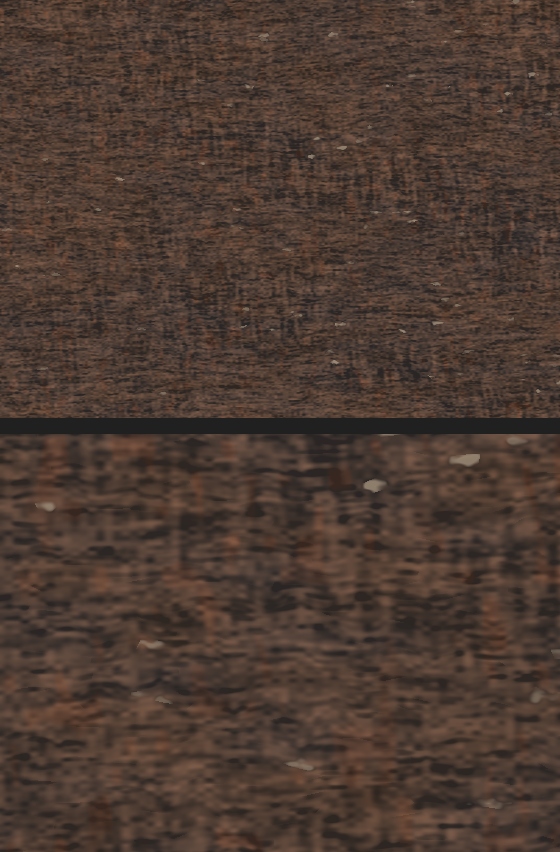
Top, the full canvas; bottom, a detail of the centre.
This texture is drawn by a Shadertoy shader. Its source:

```glsl
const vec3 DARK_BROWN  = vec3(0.168, 0.146, 0.136);
const vec3 LIGHT_BROWN = vec3(0.436, 0.326, 0.266);
const vec3 RUST_SHIFT  = vec3(0.050, 0.004, -0.014);
const vec3 WARM_SHIFT  = vec3(0.020, -0.003, -0.024);
const vec3 FLECK_COLOR = vec3(0.62, 0.55, 0.47);

// Feature densities per canvas height, across and up
const vec2 FIBRE_SCALE  = vec2(30.0, 205.0);
const vec2 GRIT_SCALE   = vec2(150.0, 270.0);
const vec2 STREAK_SCALE = vec2(9.0, 75.0);
const vec2 CLOUD_SCALE  = vec2(1.6, 5.0);
const vec2 SAW_SCALE    = vec2(115.0, 23.0);
const vec2 PATCH_SCALE  = vec2(3.2, 9.0);
const vec2 RUST_SCALE   = vec2(75.0, 38.0);
const vec2 PORE_SCALE   = vec2(27.0, 130.0);
const vec2 FLECK_SCALE  = vec2(36.0, 105.0);

const float FIBRE_DEPTH  = 0.58;
const float GRIT_DEPTH   = 0.58;
const float STREAK_DEPTH = 0.26;
const float CLOUD_DEPTH  = 0.17;
const float SAW_DEPTH    = 0.66;
const float PORE_DEPTH   = 0.34;
const float FLECK_SHARE  = 0.035;
const float BASE_TONE    = 0.55;

float hash(vec2 p) {
    vec3 q = fract(vec3(p.xyx) * 0.1031);
    q += dot(q, q.yzx + 33.33);
    return fract((q.x + q.y) * q.z);
}

// Value noise centred on zero
float grain(vec2 p) {
    vec2 cell = floor(p);
    vec2 f = fract(p);
    f = f * f * (3.0 - 2.0 * f);
    float low  = mix(hash(cell), hash(cell + vec2(1, 0)), f.x);
    float high = mix(hash(cell + vec2(0, 1)), hash(cell + vec2(1, 1)), f.x);
    return mix(low, high, f.y) - 0.5;
}

// Cellular noise: distance to the nearest seed and that seed's random value
vec2 cellular(vec2 p) {
    vec2 cell = floor(p);
    vec2 nearest = vec2(9.0, 0.0);
    for (int y = -1; y <= 1; y++) {
        for (int x = -1; x <= 1; x++) {
            vec2 id = cell + vec2(x, y);
            vec2 seed = id + vec2(hash(id + 17.3), hash(id + 71.9));
            float d = length(p - seed);
            if (d < nearest.x) nearest = vec2(d, hash(id + 131.7));
        }
    }
    return nearest;
}

// Layered sines and a little noise bend the grain
vec2 bendGrain(vec2 p) {
    p.y += 0.006 * sin(3.1 * p.x + 1.0) + 0.002 * sin(11.0 * p.x + 9.0 * p.y);
    p.y += 0.005 * grain(p * vec2(38.0, 45.0) + 3.0);
    return p + 10.0;
}

void mainImage(out vec4 fragColor, in vec2 fragCoord) {
    vec2 uv = fragCoord / iResolution.xy;
    vec2 p = fragCoord / iResolution.y;
    vec2 g = bendGrain(p);

    // Horizontal fibres and broad shading
    float cloud = grain(g * CLOUD_SCALE);
    float grit = grain(g * GRIT_SCALE + 40.0);
    float tone = BASE_TONE + CLOUD_DEPTH * cloud + GRIT_DEPTH * grit;
    tone += FIBRE_DEPTH * grain(g * FIBRE_SCALE);
    tone += STREAK_DEPTH * grain(g * STREAK_SCALE + 7.0);

    // Upright saw marks, gathered in patches and leaning a little
    float sawPatch = smoothstep(-0.25, 0.25, grain(g * PATCH_SCALE + 23.0));
    sawPatch *= mix(0.5, 1.0, smoothstep(0.1, 0.6, uv.x));
    vec2 sawPos = g;
    sawPos.x += 0.08 * p.y + 0.003 * sin(38.0 * p.y + 9.0 * p.x);
    sawPos.x += 0.006 * grain(p * vec2(30.0, 55.0) + 15.0);
    float saw = grain(sawPos * SAW_SCALE);
    tone += sawPatch * (SAW_DEPTH * saw - 0.03);

    // Short thin dark pores along the grain
    vec2 pore = cellular(g * PORE_SCALE);
    float poreMask = 1.0 - smoothstep(0.12, 0.48, pore.x + 0.25 * grit);
    tone -= PORE_DEPTH * poreMask * smoothstep(0.25, 0.75, pore.y);

    // Stain colour: warm and cool drifts, then small rusty spots
    vec3 color = mix(DARK_BROWN, LIGHT_BROWN, clamp(tone, 0.02, 1.15));
    color += WARM_SHIFT * (grain(g * vec2(12.0, 36.0)) + 0.5 * cloud);
    float rust = smoothstep(0.18, 0.42, grain(sawPos * RUST_SCALE + 90.0));
    color += RUST_SHIFT * rust * mix(0.6, 1.0, sawPatch);

    // Rare pale chips with ragged outlines, of uneven strength
    vec2 fleck = cellular(g * FLECK_SCALE + 5.0);
    float cluster = smoothstep(-0.05, 0.3, grain(p * vec2(5.0, 8.0) + 61.0));
    cluster *= mix(0.2, 1.0, smoothstep(0.2, 0.6, uv.x));
    float chosen = step(1.0 - FLECK_SHARE * (0.1 + cluster), fleck.y);
    float ragged = fleck.x + 0.6 * grit + 0.5 * saw;
    float chip = 1.0 - smoothstep(0.05, 0.50, ragged);
    float strength = mix(0.4, 0.95, fract(fleck.y * 531.0));
    color = mix(color, FLECK_COLOR, strength * chosen * chip);

    fragColor = vec4(color, 1.0);
}
```
